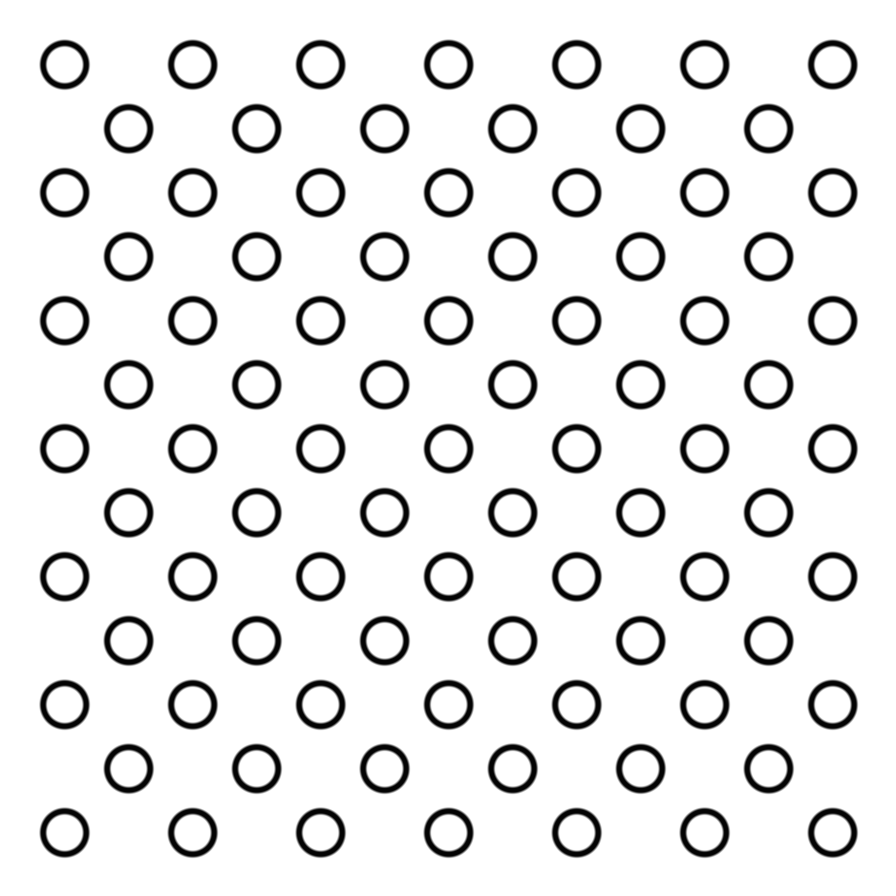
A three.js fragment shader for this pattern:

```glsl
varying vec2 vUv;

const float CELLS = 7.0;
const float RING_RADIUS = 0.024;
const float LINE_WIDTH = 0.0068;
const float EDGE_SOFTNESS = 0.0018;
const vec2 GRID_SHIFT = vec2(0.0008, -0.0008);
const vec3 PAPER = vec3(1.0);
const vec3 INK = vec3(0.01);

// Distance to the nearest whole-number point between first and last
float latticeDistance(vec2 p, float first, float last) {
  vec2 nearest = clamp(floor(p + 0.5), first, last);
  return length(p - nearest);
}

// Coverage of a circular outline, given the distance to its centre
float ringMask(float centreDistance, float radius, float width, float softness) {
  float edge = abs(centreDistance - radius) - 0.5 * width;
  return 1.0 - smoothstep(-softness, softness, edge);
}

void main() {
  vec2 grid = (vUv - GRID_SHIFT) * CELLS;

  // Rings at cell centres, and at the inner cell corners between them
  float centres = latticeDistance(grid - 0.5, 0.0, CELLS - 1.0);
  float corners = latticeDistance(grid, 1.0, CELLS - 1.0);
  float centreDistance = min(centres, corners) / CELLS;

  float ink = ringMask(centreDistance, RING_RADIUS, LINE_WIDTH, EDGE_SOFTNESS);
  gl_FragColor = vec4(mix(PAPER, INK, ink), 1.0);
}
```
